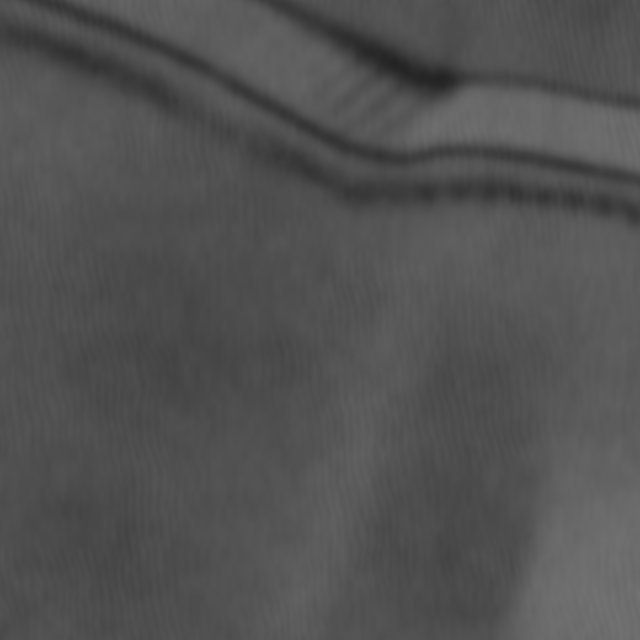
Give the GLSL for this texture, as a three.js fragment shader.

```glsl
// Grey cloth with a puckered double seam and a dark fold above it.
// Seams are smooth height curves bent by soft hinges; the cloth is a sum of
// broad elliptical shades, layered value noise and a faint broken weave.
varying vec2 vUv;

const float TAU = 6.2831853;

float hash(vec2 p) {
  vec3 q = fract(vec3(p.xyx) * 0.1031);
  q += dot(q, q.yzx + 33.33);
  return fract((q.x + q.y) * q.z);
}

float noise(vec2 p) {
  vec2 cell = floor(p), f = fract(p);
  f = f * f * (3.0 - 2.0 * f);
  float low = mix(hash(cell), hash(cell + vec2(1.0, 0.0)), f.x);
  float high = mix(hash(cell + vec2(0.0, 1.0)), hash(cell + 1.0), f.x);
  return mix(low, high, f.y);
}

// Layered noise centred on zero.
float cloud(vec2 p) {
  float sum = 0.0, gain = 0.5;
  for (int i = 0; i < 4; i++) {
    sum += gain * (noise(p) - 0.5);
    p = mat2(1.6, 1.2, -1.2, 1.6) * p + 7.3;
    gain *= 0.5;
  }
  return sum;
}

float bell(float d, float width) {
  return exp(-d * d / (width * width));
}

float blob(vec2 p, vec2 centre, vec2 radius) {
  vec2 q = (p - centre) / radius;
  return exp(-dot(q, q));
}

// Rounded ramp: zero before the bend, slope one after it.
float hinge(float x, float bend, float softness) {
  float d = x - bend;
  return 0.5 * (d + sqrt(d * d + softness * softness));
}

float upperSeam(float x) {
  return 1.03 - 0.4 * x - 0.17 * hinge(x, 0.28, 0.06) + 0.44 * hinge(x, 0.56, 0.03)
    + 0.51 * hinge(x, 0.635, 0.025) - 0.38 * hinge(x, 0.69, 0.025)
    - 0.21 * hinge(x, 0.77, 0.05);
}

float lowerSeam(float x) {
  return 0.958 - 0.36 * x - 0.16 * hinge(x, 0.17, 0.04)
    + 0.56 * hinge(x, 0.55, 0.02) - 0.24 * hinge(x, 0.79, 0.08);
}

float foldLine(float x) {
  return 1.217 - 0.52 * x + 0.75 * hinge(x, 0.675, 0.02)
    - 0.2 * hinge(x, 0.72, 0.03) - 0.24 * hinge(x, 0.79, 0.06);
}

// Vertical offset turned into an approximate distance.
float acrossLine(float offset, float slope) {
  return offset / sqrt(1.0 + slope * slope);
}

// Broad light and shade of the hanging cloth.
float clothShade(vec2 p) {
  float shade = 0.322 + 0.025 * p.x;
  shade -= 0.045 * blob(p, vec2(0.32, 0.48), vec2(0.22, 0.2));
  shade -= 0.03 * blob(p, vec2(0.1, 0.18), vec2(0.2, 0.16));
  shade -= 0.025 * blob(p, vec2(0.25, 0.02), vec2(0.14, 0.14));
  shade -= 0.04 * blob(p, vec2(0.73, 0.42), vec2(0.12, 0.12));
  shade -= 0.05 * blob(p, vec2(0.7, 0.14), vec2(0.16, 0.17));
  shade += 0.03 * blob(p, vec2(0.05, 0.78), vec2(0.2, 0.1));
  shade += 0.025 * blob(p, vec2(0.88, 0.6), vec2(0.22, 0.09));
  // Slanting pale crease and the lit strip at lower right.
  float crease = p.x - mix(0.45, 0.63, p.y / 0.5);
  shade += 0.035 * bell(crease, 0.055) * (1.0 - smoothstep(0.4, 0.65, p.y));
  float rim = p.x - 0.79 - 0.05 * smoothstep(0.0, 0.2, p.y) + 0.03 * cloud(p * 12.0);
  shade += 0.08 * smoothstep(-0.02, 0.04, rim) * (1.0 - smoothstep(0.12, 0.45, p.y));
  return shade;
}

// Pale band between fold and seam, with slanted puckers and a smooth patch.
float bandShade(vec2 p) {
  float slant = dot(p, vec2(0.62, -0.78)) + 0.012 * cloud(p * 10.0);
  float patchLight = smoothstep(-0.245, -0.215, slant) * smoothstep(0.6, 0.66, p.x);
  float pucker = cos(TAU * (slant + 0.247) / 0.038) * blob(p, vec2(0.58, 0.85), vec2(0.09, 0.07));
  return 0.365 - 0.018 * pucker * (1.0 - patchLight) + 0.05 * patchLight
    - 0.03 * blob(p, vec2(0.58, 0.83), vec2(0.09, 0.08));
}

void main() {
  vec2 p = vUv;
  float wobble = 0.008 * cloud(p * 18.0);
  float upper = acrossLine(p.y - upperSeam(p.x) + wobble, mix(-0.55, -0.1, smoothstep(0.5, 0.65, p.x)));
  float lower = acrossLine(p.y - lowerSeam(p.x) + 2.0 * wobble, mix(-0.48, -0.1, smoothstep(0.5, 0.6, p.x)));
  float fold = acrossLine(p.y - foldLine(p.x) + wobble, mix(-0.52, -0.1, smoothstep(0.64, 0.72, p.x)));

  // Stack the layers from the lower cloth to the cloth above the fold.
  float tone = mix(clothShade(p), 0.345, smoothstep(-0.02, 0.02, lower));
  tone = mix(tone, bandShade(p), smoothstep(-0.012, 0.012, upper));
  float topShade = 0.325 - 0.035 * blob(p, vec2(0.92, 0.99), vec2(0.07, 0.05))
    - 0.03 * blob(p, vec2(0.71, 0.95), vec2(0.035, 0.08));
  tone = mix(tone, topShade, smoothstep(-0.015, 0.015, fold));

  // Dark grooves, with uneven beads along the right of the lower seam.
  float stitched = smoothstep(0.58, 0.68, p.x);
  float bead = 0.5 + 0.5 * cos(TAU * (p.x - 0.713) / 0.047 + 4.0 * cloud(p * 8.0));
  float lowerDepth = mix(0.1 + 0.14 * cloud(p * 16.0), 0.1 + 0.035 * bead, stitched);
  lowerDepth += 0.03 * blob(p, vec2(0.555, 0.7), vec2(0.04, 0.03));
  tone -= (0.13 + 0.06 * cloud(p * 12.0)) * bell(upper, 0.015);
  tone -= lowerDepth * bell(lower, mix(0.026, 0.021, stitched));
  float deep = smoothstep(0.4, 0.62, p.x) * (1.0 - smoothstep(0.69, 0.74, p.x));
  tone -= (0.085 + 0.1 * deep + 0.08 * cloud(p * 15.0)) * bell(fold, mix(0.015, 0.028, deep));

  // Mottling, short vertical fibres and patches of weave.
  float weave = cos(TAU * (p.x + 0.12 * p.y) / 0.0135 + 14.0 * cloud(p * 12.0));
  tone += 0.04 * cloud(p * 7.0) + 0.04 * cloud(p * vec2(30.0, 24.0));
  tone += 0.016 * (noise(p * vec2(120.0, 45.0)) - 0.5);
  tone += 0.006 * weave * smoothstep(0.35, 0.8, noise(p * 9.0 + 3.0));
  gl_FragColor = vec4(vec3(clamp(tone, 0.08, 0.46)), 1.0);
}
```
